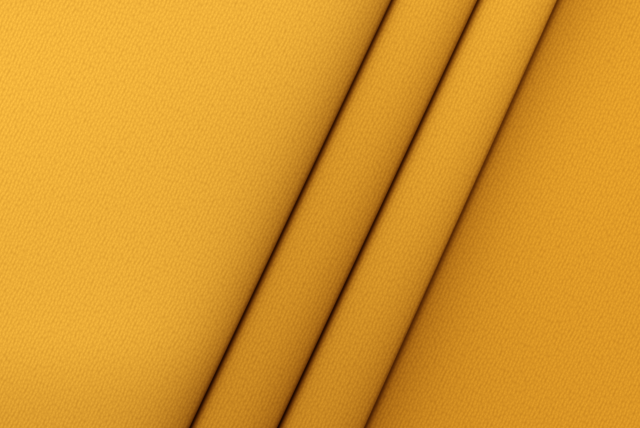
Reproduce this texture procedurally as a Shadertoy shader.

```glsl
const int FOLD_COUNT = 3;
const float FAR = 9.0;

float hash(vec2 cell) {
    return fract(sin(dot(cell, vec2(127.1, 311.7))) * 43758.55);
}

// Distance to the nearest jittered cell centre
float cellular(vec2 p) {
    vec2 cell = floor(p);
    float nearest = 2.0;
    for (int j = -1; j <= 1; j++) {
        for (int i = -1; i <= 1; i++) {
            vec2 neighbour = cell + vec2(i, j);
            vec2 jitter = vec2(hash(neighbour), hash(neighbour + 37.0));
            nearest = min(nearest, length(neighbour + jitter - p));
        }
    }
    return nearest;
}

// Signed distance to a slanted fold, positive on its right
float foldDistance(vec2 p, float bottomX, float topX) {
    float run = topX - bottomX;
    return (p.x - bottomX - run * p.y) / sqrt(1.0 + run * run);
}

// Cloth darkens as it rolls under its own edge
float rollShade(float inside, float depth) {
    float d = max(inside, 0.0);
    return depth * (0.22 * exp(-d / 0.05) + 0.34 * exp(-d / 0.005));
}

// Thin contact crease plus the softer shadow cast beside it
float castShade(float outside, float contact, float soft, float spread) {
    float d = max(outside, 0.0);
    return contact * exp(-pow(d / 0.0095, 1.4)) + soft * exp(-d / spread);
}

// Broad, gentle unevenness in the light
float softVariation(vec2 p) {
    return sin(p.x * 5.1 + p.y * 2.3) + 0.6 * sin(p.y * 8.3 - p.x * 3.7 + 1.2);
}

// Twill ribs broken up by cellular thread grain
float weave(vec2 p, float pixel, float slant) {
    float pitch = 0.0088;
    vec2 across = normalize(vec2(1.0, -slant));
    vec2 along = vec2(-across.y, across.x);
    vec2 q = vec2(dot(p, across), dot(p, along));
    float wobble = 0.6 * sin(q.y * 95.0) + 0.5 * sin(q.y * 41.0 + q.x * 23.0);
    float rib = sin(6.2832 * q.x / pitch + wobble);
    float grain = cellular(q / vec2(0.0055, 0.0075)) - 0.5;
    float visible = 1.0 - smoothstep(0.35, 0.8, pixel / pitch);
    return visible * (0.019 * rib - 0.066 * grain);
}

// Deep brown through amber to gold
vec3 dyeColor(float tone, float warmth) {
    vec3 gold = mix(vec3(1.0, 0.765, 0.275), vec3(1.0, 0.725, 0.20), warmth);
    return gold * pow(vec3(clamp(tone, 0.1, 1.0)), vec3(1.0, 1.42, 2.5));
}

void mainImage(out vec4 fragColor, in vec2 fragCoord) {
    vec2 p = fragCoord / iResolution.y;
    float pixel = 1.0 / iResolution.y;

    // Each fold: bottom x, top x, crease strength, soft shadow width
    vec4 folds[FOLD_COUNT] = vec4[](
        vec4(0.443, 0.915, 0.62, 0.030),
        vec4(0.648, 1.116, 0.64, 0.030),
        vec4(0.851, 1.302, 0.36, 0.080));
    // Panel right of each fold: bottom tone, top tone, warmth, soft shadow
    vec4 panels[FOLD_COUNT] = vec4[](
        vec4(0.81, 0.925, 0.45, 0.11),
        vec4(0.82, 0.945, 0.45, 0.11),
        vec4(0.84, 0.910, 0.80, 0.21));

    // Wide flat panel on the left
    float firstEdge = foldDistance(p, folds[0].x, folds[0].y);
    float tone = mix(0.915, 0.945, smoothstep(0.2, 1.0, p.y));
    tone -= 0.06 * smoothstep(0.25, 0.0, p.y);
    tone -= rollShade(-firstEdge, 1.0) + 0.07 * exp(min(firstEdge, 0.0) / 0.14);
    float warmth = 0.15;

    // Overlapping panels, each shaded by the fold before and after it
    for (int i = 0; i < FOLD_COUNT; i++) {
        vec4 fold = folds[i];
        vec4 panel = panels[i];
        float left = foldDistance(p, fold.x, fold.y);
        float right = FAR;
        if (i + 1 < FOLD_COUNT) {
            right = -foldDistance(p, folds[i + 1].x, folds[i + 1].y);
        }
        float panelTone = mix(panel.x, panel.y, p.y);
        panelTone -= rollShade(right, i == 1 ? 0.75 : 1.0);
        panelTone -= castShade(left, fold.z, panel.w, fold.w);
        float cover = smoothstep(-pixel, pixel, left);
        tone = mix(tone, panelTone, cover);
        warmth = mix(warmth, panel.z, cover);
    }

    // Cloth surface
    tone += 0.007 * softVariation(p);
    tone += weave(p, pixel, 0.47) * smoothstep(0.1, 0.7, tone);

    fragColor = vec4(dyeColor(tone, warmth), 1.0);
}
```
